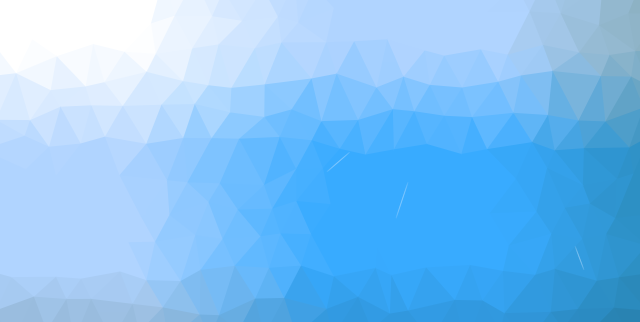
A Shadertoy shader for this background:

```glsl
// Low-poly sky: a jittered, staggered grid is split into flat triangles.
// Each triangle takes one colour from a smooth field of white, pale and
// vivid blue, with dusk shading on the right and lower borders.

const vec2 GRID = vec2(20.0, 10.0);

vec2 hash2(vec2 p) {
    vec2 k = vec2(dot(p, vec2(127.1, 311.7)), dot(p, vec2(269.5, 183.3)));
    return fract(sin(k) * 43758.54);
}

// Linear ramp from 0 at a to 1 at b; flat outside
float ramp(float a, float b, float x) {
    return clamp((x - a) / (b - a), 0.0, 1.0);
}

vec3 skyField(vec2 uv) {
    vec3 white = vec3(1.0), pale = vec3(0.69, 0.83, 1.0), vivid = vec3(0.22, 0.67, 1.0);
    float across = ramp(0.215, 0.508, uv.x);
    float down = ramp(0.84, 0.52, uv.y);
    vec3 col = mix(mix(white, pale, across), mix(pale, vivid, across), down);
    col *= mix(vec3(1.0), vec3(0.80, 0.84, 0.77), ramp(0.79, 1.0, uv.x));
    col *= mix(vec3(1.0), vec3(0.87, 0.89, 0.87), ramp(0.17, 0.0, uv.y));
    return col;
}

// Grid corner: odd rows shift by half a cell, then all are jittered
vec2 corner(vec2 cell) {
    return cell + vec2(0.5 * mod(cell.y, 2.0), 0.0) + (hash2(cell) - 0.5) * vec2(0.56, 0.6);
}

// Signed distance to the line a-b, positive on its right side
float edge(vec2 p, vec2 a, vec2 b) {
    vec2 d = b - a;
    return dot(p - a, vec2(d.y, -d.x)) / length(d);
}

// Adds one flat triangle: colour in rgb, coverage in a
void addTriangle(inout vec4 sum, vec2 p, vec2 a, vec2 b, vec2 c, float pixel) {
    float dist = max(edge(p, a, b), max(edge(p, b, c), edge(p, c, a)));
    float cover = clamp(0.5 - dist / pixel, 0.0, 1.0);
    if (cover <= 0.0) return;
    vec2 centre = (a + b + c) / 3.0;
    centre += (hash2(floor(centre * 16.0)) - 0.5) * vec2(0.7, 0.35);
    sum += cover * vec4(skyField((centre - 0.5) / GRID), 1.0);
}

// Thin glint that fades towards both ends
float glint(vec2 p, vec2 a, vec2 b) {
    vec2 d = b - a;
    float along = clamp(dot(p - a, d) / dot(d, d), 0.0, 1.0);
    float width = max(0.0016, 0.7 / iResolution.y);
    float line = 1.0 - smoothstep(0.0, width * 1.6, length(p - a - d * along));
    return line * sqrt(4.0 * along * (1.0 - along));
}

void mainImage(out vec4 fragColor, in vec2 fragCoord) {
    vec2 uv = fragCoord / iResolution.xy;
    vec2 p = uv * GRID + 0.5;
    float pixel = GRID.y / iResolution.y;

    // Mesh: nearby quads, each cut along its shorter diagonal
    vec4 sum = vec4(skyField(uv), 1.0) * 0.001;
    for (int y = -1; y <= 1; y++) {
        for (int x = -2; x <= 1; x++) {
            vec2 cell = floor(p) + vec2(x, y);
            vec2 a = corner(cell), b = corner(cell + vec2(1, 0));
            vec2 c = corner(cell + vec2(1, 1)), d = corner(cell + vec2(0, 1));
            if (distance(a, c) < distance(b, d)) {
                addTriangle(sum, p, a, b, c, pixel);
                addTriangle(sum, p, a, c, d, pixel);
            } else {
                addTriangle(sum, p, b, c, d, pixel);
                addTriangle(sum, p, b, d, a, pixel);
            }
        }
    }
    vec3 col = sum.rgb / sum.a;

    // Glints on a few creases
    vec2 q = uv * vec2(1.99, 1.0);
    float shine = glint(q, vec2(1.269, 0.435), vec2(1.231, 0.321));
    shine += glint(q, vec2(1.088, 0.528), vec2(1.016, 0.466));
    shine += glint(q, vec2(1.788, 0.236), vec2(1.816, 0.161));
    col = mix(col, vec3(0.72, 0.87, 1.0), 0.5 * min(shine, 1.0));

    fragColor = vec4(col, 1.0);
}
```
